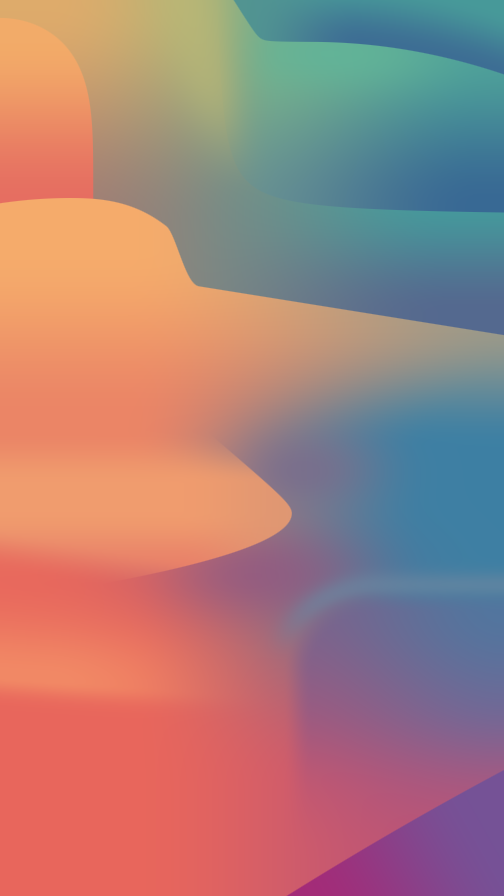
Write a Shadertoy shader that draws this background.

```glsl
// Soft folded waves shading from warm orange and coral to teal, blue and plum.

// Antialiased coverage of the region where d is positive.
float cover(float d) {
    return clamp(0.5 + d / max(fwidth(d), 1e-5), 0.0, 1.0);
}

// Elliptical falloff around a centre.
float glow(vec2 p, vec2 centre, vec2 radius) {
    vec2 d = (p - centre) / radius;
    return exp(-dot(d, d));
}

// Four-corner gradient: bottom left, bottom right, top left, top right.
vec3 blend4(vec2 t, vec3 bl, vec3 br, vec3 tl, vec3 tr) {
    t = smoothstep(0.0, 1.0, t);
    return mix(mix(bl, br, t.x), mix(tl, tr, t.x), t.y);
}

// Golden valley sinking into teal, with a yellow crease.
vec3 valley(vec2 p) {
    vec3 col = blend4((p - vec2(0.1, 0.75)) / vec2(0.4, 0.25),
        vec3(0.64, 0.49, 0.45), vec3(0.50, 0.54, 0.51),
        vec3(0.87, 0.67, 0.42), vec3(0.66, 0.71, 0.47));
    vec3 teal = mix(vec3(0.33, 0.41, 0.56), vec3(0.27, 0.60, 0.61),
                    smoothstep(0.65, 0.78, p.y));
    col = mix(col, teal, smoothstep(0.3, 0.9, p.x));
    float crease = (p.x - 0.37 - 0.5 * (1.0 - p.y)) / 0.07;
    return mix(col, vec3(0.74, 0.72, 0.46),
               0.6 * exp(-crease * crease) * smoothstep(0.78, 0.92, p.y));
}

// Teal fold and the darker fold behind it.
vec3 tealFolds(vec3 col, vec2 p) {
    float foot = 0.758 + 0.0028 / max(p.x - 0.42, 0.005);
    vec3 fold = blend4((p - vec2(0.45, 0.77)) / vec2(0.5, 0.17),
        vec3(0.41, 0.57, 0.57), vec3(0.22, 0.41, 0.58),
        vec3(0.48, 0.69, 0.54), vec3(0.30, 0.62, 0.60));
    fold = mix(fold, vec3(0.38, 0.71, 0.60), 0.8 * glow(p, vec2(0.68, 0.94), vec2(0.2, 0.04)));
    col = mix(col, fold, cover(p.y - foot) * smoothstep(0.42, 0.56, p.x));

    float slope = 1.0 - 0.9 * (p.x - 0.463);
    float ridge = 0.953 - 0.25 * pow(max(p.x - 0.62, 0.0), 2.0);
    float gap = slope - ridge;
    float height = p.y - 0.5 * (slope + ridge + sqrt(gap * gap + 0.0001));
    vec3 back = mix(vec3(0.24, 0.43, 0.58), vec3(0.28, 0.60, 0.60),
                    smoothstep(0.0, 0.07, height));
    back = mix(vec3(0.32, 0.58, 0.57), back, smoothstep(0.48, 0.72, p.x));
    return mix(col, back, cover(height));
}

// Large body, warm at the left and cool at the right.
vec3 body(vec2 p) {
    vec3 warm = mix(vec3(0.92, 0.52, 0.40), vec3(0.96, 0.67, 0.42), smoothstep(0.53, 0.72, p.y));
    warm = mix(warm, vec3(0.91, 0.40, 0.36), smoothstep(0.45, 0.34, p.y));
    float crest = p.y - 0.245 + 0.04 * p.x;
    crest /= crest > 0.0 ? 0.065 : 0.018;
    warm = mix(warm, vec3(0.95, 0.55, 0.40),
               0.9 * exp(-crest * crest) * smoothstep(0.6, 0.1, p.x));

    vec3 cool = mix(vec3(0.24, 0.50, 0.64), vec3(0.60, 0.60, 0.54), smoothstep(0.5, 0.64, p.y));
    cool = mix(cool, vec3(0.74, 0.33, 0.46), smoothstep(0.38, 0.12, p.y));
    float far = mix(0.85, 1.05, smoothstep(0.5, 0.62, p.y));
    vec3 col = mix(warm, cool, smoothstep(0.25, far, p.x));

    // Plum shadows around the lobe
    col = mix(col, vec3(0.56, 0.34, 0.51), 0.75 * glow(p, vec2(0.52, 0.36), vec2(0.22, 0.055)));
    return mix(col, vec3(0.47, 0.42, 0.55), 0.8 * glow(p, vec2(0.6, 0.475), vec2(0.14, 0.045)));
}

// Orange lobe pointing right, dissolving at its top and lower left.
vec3 lobe(vec3 col, vec2 p) {
    float d = p.y - 0.427;
    float tip = 0.579 - (d > 0.0 ? 2.1 * (sqrt(d * d + 0.000144) - 0.012) : 61.0 * d * d);
    float alpha = cover(tip - p.x) * smoothstep(0.52, 0.46, p.y)
                * smoothstep(0.365, 0.41, p.y + 0.1 * p.x);
    vec3 skin = mix(vec3(0.91, 0.50, 0.41), vec3(0.94, 0.61, 0.43), smoothstep(0.36, 0.43, p.y));
    skin = mix(skin, vec3(0.87, 0.59, 0.45), smoothstep(0.35, 0.6, p.x));
    return mix(col, skin, alpha);
}

// Blurred violet hollow with a pale rim, and the flat corner below it.
vec3 hollowAndCorner(vec3 col, vec2 p) {
    float r = length(max(vec2(0.75 - p.x, p.y - 0.25) / vec2(0.18, 0.09), 0.0));
    float rim = (r - 1.08) / 0.16;
    col = mix(col, vec3(0.42, 0.53, 0.63),
              0.6 * exp(-rim * rim) * smoothstep(0.26, 0.34, p.y));
    vec3 inside = blend4((p - vec2(0.57, 0.1)) / vec2(0.43, 0.23),
        vec3(0.70, 0.33, 0.47), vec3(0.54, 0.37, 0.56),
        vec3(0.48, 0.39, 0.55), vec3(0.32, 0.46, 0.62));
    col = mix(col, inside, smoothstep(1.05, 0.72, r) * smoothstep(0.04, 0.22, p.y));

    float s = 1.0 - p.x;
    vec3 corner = mix(vec3(0.64, 0.17, 0.47), vec3(0.46, 0.32, 0.59),
                      smoothstep(0.6, 1.05, p.x + p.y));
    return mix(col, corner, cover(0.1406 - 0.3 * s - 0.06 * s * s - p.y));
}

void mainImage(out vec4 fragColor, in vec2 fragCoord) {
    vec2 p = fragCoord / iResolution.xy;
    vec3 col = tealFolds(valley(p), p);

    // Rounded orange hill at the upper left
    vec3 hill = mix(vec3(0.90, 0.43, 0.38), vec3(0.95, 0.67, 0.41), smoothstep(0.77, 0.96, p.y));
    float rise = max(p.y - 0.78, 0.0) / 0.2;
    col = mix(col, hill, cover(1.0 - pow(p.x / 0.185, 2.0) - pow(rise, 4.0)));

    // Front body below its shoulder line
    float u = p.x - 0.14;
    float shoulder = 0.779 - 0.3 * u * u - 3.0 * pow(max(u, 0.0), 3.0);
    float top = mix(shoulder, 0.68 - 0.09 * (p.x - 0.4), smoothstep(0.33, 0.395, p.x));
    vec3 front = hollowAndCorner(lobe(body(p), p), p);
    fragColor = vec4(mix(col, front, cover(top - p.y)), 1.0);
}
```
